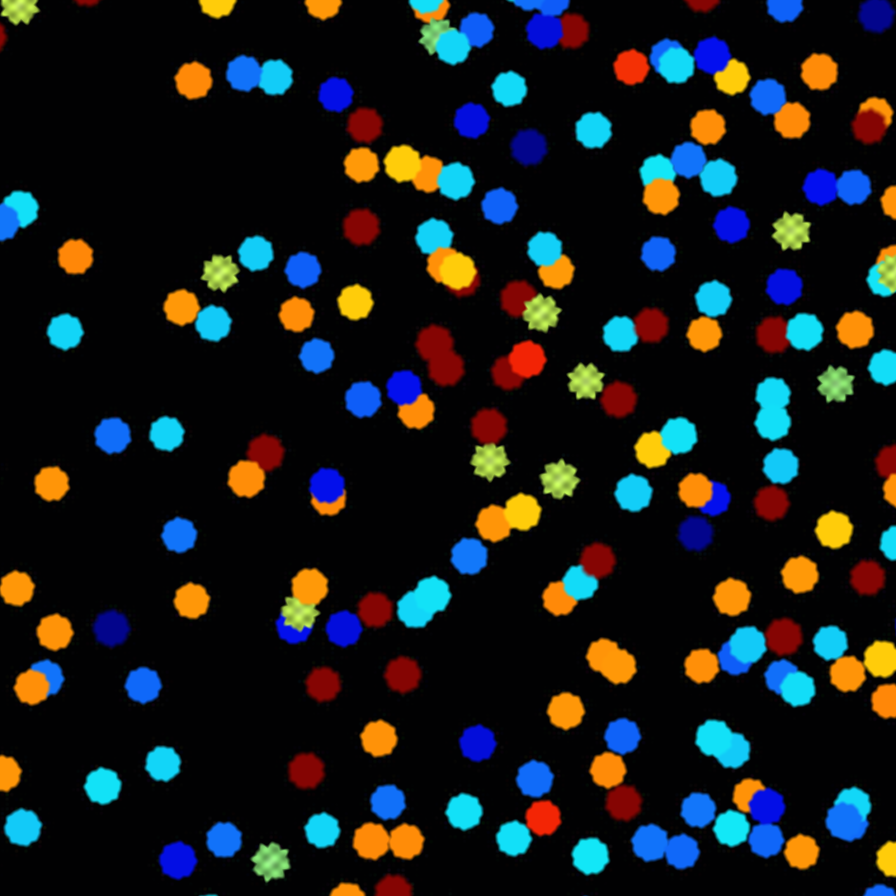
Give the GLSL for this pattern, as a Shadertoy shader.

```glsl
// Scattered round grains in rainbow colours on near-black, denser to the right.
// Each cell of a jittered grid holds up to two grains, painted in a fixed order;
// layered sines roughen their rims and faint cellular specks surround them.

const float CELLS = 12.0;            // grid cells per canvas height
const int   GRAINS_PER_CELL = 2;
const float RADIUS = 0.0196;         // grain radius, canvas units
const float RADIUS_SPREAD = 0.08;    // relative size variation
const float RIM_SOFTNESS = 0.0028;   // half width of the blurred rim
const float RIM_WOBBLE = 0.035;      // relative rim roughness
const float FILL_LEFT = 0.42;        // chance of a grain at the left edge
const float FILL_RIGHT = 0.88;       // chance of a grain at the right edge
const float TINT_DRIFT = 0.28;       // blend towards the next colour
const float SPECK_CELLS = 190.0;
const float SPECK_LIGHT = 0.07;
const float SPECK_REACH = 0.018;     // how far specks spread from a rim
const float TAU = 6.2831853;
const vec3  BACKGROUND = vec3(0.004, 0.004, 0.007);

// Rainbow order: dark red to dark blue, with cumulative shares of the grains.
const int COLOURS = 9;
const int GREEN = 4;
const vec3 PALETTE[COLOURS] = vec3[COLOURS](
    vec3(0.52, 0.02, 0.01), vec3(0.95, 0.13, 0.02), vec3(1.00, 0.53, 0.03),
    vec3(1.00, 0.80, 0.04), vec3(0.52, 0.80, 0.36), vec3(0.07, 0.91, 0.97),
    vec3(0.07, 0.47, 0.98), vec3(0.01, 0.06, 0.95), vec3(0.01, 0.02, 0.55));
const float SHARE_END[COLOURS] = float[COLOURS](
    0.14, 0.16, 0.38, 0.44, 0.49, 0.70, 0.83, 0.98, 1.01);

vec4 hash4(vec3 p) {
    vec4 q = fract(p.xyzx * vec4(0.1031, 0.1030, 0.0973, 0.1099));
    q += dot(q, q.wzxy + 33.33);
    return fract((q.xxyz + q.yzzw) * q.zywx);
}

int pickColour(float pick) {
    int index = 0;
    while (index < COLOURS - 1 && pick > SHARE_END[index]) index++;
    return index;
}

// Signed distance to a disc whose rim is roughened by two sine waves.
float grainDistance(vec2 offset, float radius, float wobble, float phase) {
    float angle = atan(offset.y, offset.x + 1e-6);
    float wave = sin(8.0 * angle + phase) + 0.6 * sin(13.0 * angle - 2.0 * phase);
    return length(offset) - radius * (1.0 + wobble * wave);
}

// Soft coloured specks, one per fine cell.
vec3 specks(vec2 uv) {
    vec2 p = uv * SPECK_CELLS;
    vec4 rnd = hash4(vec3(floor(p), 7.0));
    float spot = 1.0 - smoothstep(0.1, 0.6, length(fract(p) - 0.5));
    return SPECK_LIGHT * spot * rnd.xyz * rnd.xyz * step(0.5, rnd.w);
}

// Flat fill; green grains get a pale centre and mottled rays.
vec3 grainColour(int index, float drift, vec2 offset, float phase) {
    vec3 next = PALETTE[min(index + 1, COLOURS - 1)];
    bool flatTint = index == 0 || index == 3;
    vec3 colour = mix(PALETTE[index], next, flatTint ? 0.0 : TINT_DRIFT * drift);
    if (index == GREEN) {
        vec2 q = offset / RADIUS;
        float mottle = sin(6.0 * q.x + phase) * sin(7.0 * q.y - phase);
        colour = mix(colour, vec3(0.85, 0.85, 0.15), 0.6 * step(0.5, drift));
        colour *= 0.95 + 0.2 * mottle;
        colour += 0.15 * (1.0 - smoothstep(0.0, 0.5, length(q)));
    }
    return colour;
}

void mainImage(out vec4 fragColor, in vec2 fragCoord) {
    vec2 uv = fragCoord / iResolution.y;
    vec2 home = floor(uv * CELLS);
    float rim = max(RIM_SOFTNESS, 0.75 / iResolution.y);
    vec3 paint = vec3(0.0);
    float cover = 0.0;
    float nearest = 1.0;

    // Paint the grains of the surrounding cells, row by row.
    for (int y = -1; y <= 1; y++)
    for (int x = -1; x <= 1; x++)
    for (int k = 0; k < GRAINS_PER_CELL; k++) {
        vec2 cell = home + vec2(x, y);
        vec4 place = hash4(vec3(cell + 40.0, float(k) + 3.0));
        vec4 look = hash4(vec3(cell + 90.0, float(k) + 11.0));
        vec2 centre = (cell + place.xy) / CELLS;
        float fill = mix(FILL_LEFT, FILL_RIGHT, clamp(centre.x, 0.0, 1.0));
        if (place.z > fill) continue;

        int index = pickColour(place.w);
        vec2 offset = uv - centre;
        float phase = TAU * look.y;
        float radius = RADIUS * (1.0 + RADIUS_SPREAD * (look.x - 0.5));
        float wobble = RIM_WOBBLE * (index == GREEN ? 2.5 : 1.0);
        float dist = grainDistance(offset, radius, wobble, phase);
        float softness = rim * (index == 0 || index == COLOURS - 1 ? 1.5 : 1.0);
        float mask = 1.0 - smoothstep(-softness, softness, dist);
        paint = mix(paint, grainColour(index, look.z, offset, phase), mask);
        cover = max(cover, mask);
        nearest = min(nearest, dist);
    }

    // Faint specks fade out away from the grains.
    float halo = 1.0 - smoothstep(0.0, SPECK_REACH, nearest);
    vec3 ground = BACKGROUND + specks(uv) * halo;
    fragColor = vec4(paint + ground * (1.0 - cover), 1.0);
}
```
